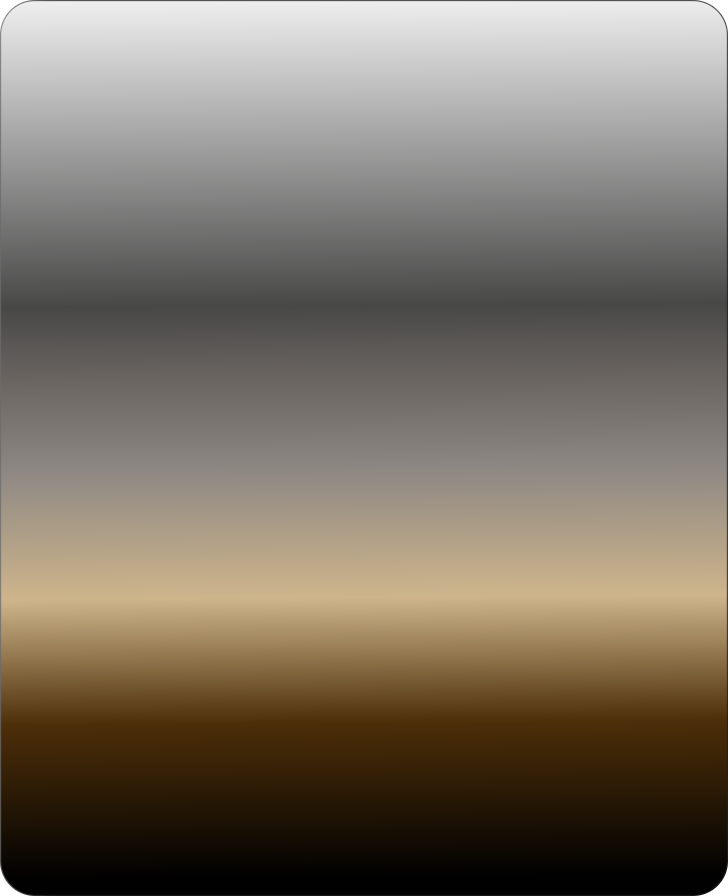
Give the GLSL for this background, as a WebGL 1 fragment shader.

```glsl
precision highp float;
uniform vec2 u_resolution;

#define CORNER_RADIUS 0.039
#define BORDER_WIDTH 0.0013
#define TILT 0.0055
#define PAPER vec3(1.0)
#define SILVER vec3(0.935)
#define CHARCOAL vec3(0.282, 0.282, 0.280)
#define UMBER_GREY vec3(0.405, 0.385, 0.370)
#define WARM_GREY vec3(0.550, 0.528, 0.513)
#define TAN vec3(0.805, 0.708, 0.545)
#define BROWN vec3(0.302, 0.184, 0.035)
#define BLACK vec3(0.004)

// Position within one gradient segment, clamped to 0..1
float segment(float start, float end, float t) {
  return clamp((t - start) / (end - start), 0.0, 1.0);
}

// Metallic bands, t runs from top to bottom
vec3 bands(float t) {
  vec3 color = mix(SILVER, CHARCOAL, segment(0.0, 0.341, t));
  color = mix(color, UMBER_GREY, segment(0.341, 0.415, t));
  color = mix(color, WARM_GREY, segment(0.415, 0.520, t));
  color = mix(color, TAN, segment(0.520, 0.667, t));
  color = mix(color, BROWN, segment(0.667, 0.806, t));
  return mix(color, BLACK, segment(0.806, 0.978, t));
}

float roundedBox(vec2 p, vec2 halfSize, float radius) {
  vec2 q = abs(p) - halfSize + radius;
  return length(max(q, 0.0)) + min(max(q.x, q.y), 0.0) - radius;
}

void main() {
  vec2 uv = gl_FragCoord.xy / u_resolution;
  float pixel = 1.0 / u_resolution.y;
  vec2 halfSize = 0.5 * vec2(u_resolution.x * pixel, 1.0);
  vec2 p = gl_FragCoord.xy * pixel - halfSize;

  // Slightly tilted gradient
  vec3 color = bands(1.0 - uv.y + TILT * (uv.x - 0.5));

  // Hairline rim, paler along the left side
  float d = roundedBox(p, halfSize, CORNER_RADIUS);
  float rim = clamp((d + BORDER_WIDTH) / pixel + 0.5, 0.0, 1.0);
  vec3 rimColor = mix(vec3(0.42), vec3(0.12), smoothstep(0.0, 0.08, uv.x));
  color = mix(color, rimColor, 0.75 * rim);

  // Rounded panel on paper
  float outside = clamp(d / pixel + 0.5, 0.0, 1.0);
  gl_FragColor = vec4(mix(color, PAPER, outside), 1.0);
}
```
